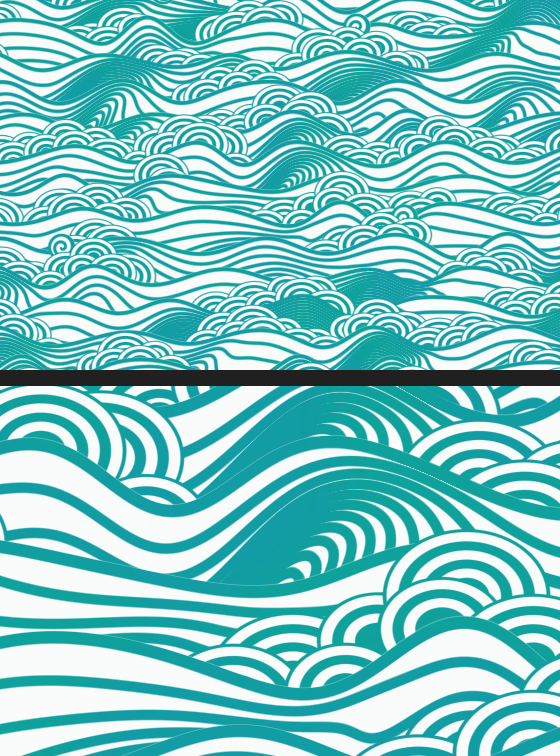
Top: the whole. Bottom: its middle third, enlarged.
A Shadertoy shader for this pattern:

```glsl
const float TAU = 6.2831853;
const float ROW_STEP = 0.083;
const float SCALE_STEP = 0.085;
const float HALF_LINE = 0.0052;
const vec3 PAPER = vec3(0.98, 0.99, 0.99);
const vec3 TEAL_BLUE = vec3(0.07, 0.61, 0.64);
const vec3 TEAL_GREEN = vec3(0.06, 0.63, 0.61);

float hash(vec2 p) {
    return fract(sin(dot(p, vec2(127.1, 311.7))) * 4375.85);
}

float corner(vec2 cell, vec2 offset) {
    float angle = TAU * hash(cell);
    return dot(vec2(cos(angle), sin(angle)), offset);
}

// Gradient noise, about -0.6 to 0.6
float noise(vec2 p) {
    vec2 i = floor(p), f = fract(p), e = vec2(1.0, 0.0);
    vec2 u = f * f * f * (f * (f * 6.0 - 15.0) + 10.0);
    float low = mix(corner(i, f), corner(i + e.xy, f - e.xy), u.x);
    float high = mix(corner(i + e.yx, f - e.yx), corner(i + e.xx, f - e.xx), u.x);
    return mix(low, high, u.y);
}

float stroke(float dist, float halfWidth, float aa) {
    return 1.0 - smoothstep(halfWidth - aa, halfWidth + aa, abs(dist));
}

// Height of the upper edge of a wave row
float crest(float x, float row) {
    float bend = 3.0 * noise(vec2(x * 2.2, row * 1.7 + 0.3));
    float swell = 0.026 + 0.022 * noise(vec2(x * 1.5 + 9.0, row * 2.3));
    float wave = sin(x * 18.0 + TAU * hash(vec2(row, 3.0)) + bend);
    return 1.0 - row * ROW_STEP + swell * wave;
}

// Counts strands below the crest; their spacing swells and pinches
float strandCoord(vec2 p, float row) {
    float depth = crest(p.x, row) - p.y;
    float swell = noise(vec2(p.x * 4.0 + depth * 5.0, row * 3.7 + 0.45));
    float spacing = mix(0.008, 0.041, smoothstep(-0.42, 0.36, swell));
    return depth / spacing;
}

float paintWave(float ink, vec2 p, float row, float aa) {
    vec2 e = vec2(0.001, 0.0);
    float t = strandCoord(p, row);
    vec2 slope = vec2(strandCoord(p + e.xy, row), strandCoord(p + e.yx, row)) - t;
    float grad = max(length(slope) / e.x, 1.0);
    float strand = abs(fract(t + 0.5) - 0.5) / grad;
    float halfWidth = HALF_LINE * (t < 0.5 ? 1.1 : 0.9);
    float cover = smoothstep(-aa, aa, t / grad + halfWidth);
    return mix(ink, stroke(strand, halfWidth, aa), cover);
}

// Opaque flattened disc of concentric rings
float paintScale(float ink, vec2 p, float radius, float aa) {
    float r = length(p * vec2(1.0, 1.25));
    float ring = 0.0205;
    float band = (fract((radius - r) / ring + 0.25) - 0.5) * ring;
    float rings = 1.0 - stroke(band - 0.0035, 0.0052, aa);
    rings = max(rings, stroke(r, 0.016, aa));
    return mix(ink, rings, stroke(r, radius, aa));
}

// Clusters of scales that rise behind a wave row
float paintScales(float ink, vec2 p, float row, float aa) {
    for (int tier = 0; tier < 2; tier++) {
        float shift = 0.5 * float(tier);
        float middle = floor(p.x / SCALE_STEP - shift + 0.5);
        for (int k = -1; k <= 1; k++) {
            float cell = middle + float(k);
            vec2 seed = vec2(cell, row * 2.0 + float(tier));
            float x = (cell + shift + 0.3 * (hash(seed) - 0.5)) * SCALE_STEP;
            float cluster = noise(vec2(x * 2.6, row * 0.83 + 0.37));
            if (cluster < 0.06) continue;
            float lift = 0.024 * smoothstep(0.0, 0.35, cluster) - 0.026 * float(tier);
            float radius = mix(0.052, 0.078, hash(seed + 17.0));
            ink = paintScale(ink, p - vec2(x, crest(x, row) + lift), radius, aa);
        }
    }
    return ink;
}

// Small spiral on the crest of some rows
float paintCurl(float ink, vec2 p, float row, float aa) {
    if (hash(vec2(row, 41.0)) < 0.6) return ink;
    float x = 0.15 + 1.2 * hash(vec2(row, 23.0));
    vec2 q = p - vec2(x, crest(x, row) + 0.01);
    float r = length(q), radius = 0.033, pitch = 0.019;
    float turn = r / pitch - atan(q.y, q.x) / TAU;
    float spiral = stroke((fract(turn) - 0.5) * pitch, 0.0042, aa);
    float curl = max(spiral, stroke(r - radius, 0.004, aa));
    return mix(ink, curl, stroke(r, radius + 0.004, aa));
}

void mainImage(out vec4 fragColor, in vec2 fragCoord) {
    vec2 p = fragCoord / iResolution.y;
    float aa = 1.0 / iResolution.y;
    float nearest = floor((1.0 - p.y) / ROW_STEP);

    // Rows overlap from back (top) to front (bottom)
    float ink = 0.0;
    for (int k = -2; k <= 3; k++) {
        float row = nearest + float(k);
        ink = paintScales(ink, p, row, aa);
        ink = paintWave(ink, p, row, aa);
        ink = paintCurl(ink, p, row, aa);
    }

    // Two close teals drift into each other
    float drift = smoothstep(-0.15, 0.15, noise(p * 5.0));
    vec3 teal = mix(TEAL_BLUE, TEAL_GREEN, drift);
    fragColor = vec4(mix(PAPER, teal, ink), 1.0);
}
```
